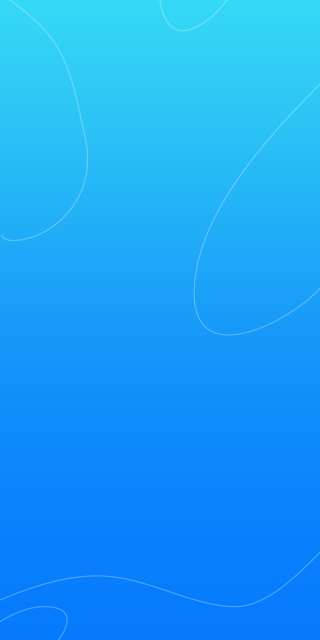
Give the GLSL for this background, as a WebGL 2 fragment shader.

```glsl
#version 300 es
precision highp float;
// Cyan to blue vertical gradient with thin, pale, flowing curves.

uniform vec2 u_resolution;
out vec4 fragColor;

const int STOPS = 7;
const vec3 GRADIENT[STOPS] = vec3[STOPS](   // evenly spaced, top to bottom
    vec3(0.21, 0.85, 0.96), vec3(0.18, 0.777, 0.96), vec3(0.135, 0.693, 0.97),
    vec3(0.092, 0.607, 0.972), vec3(0.058, 0.543, 0.98),
    vec3(0.035, 0.503, 0.985), vec3(0.02, 0.48, 0.99));
const vec3 LINE_COLOR = vec3(1.0);
const float LINE_ALPHA = 0.27;
const float HALF_WIDTH = 0.0019;
const float GRID = 384.0;                   // design units across the canvas
const int SEGMENTS = 20;

vec3 background(float t) {
    float s = clamp(t, 0.0, 1.0) * float(STOPS - 1);
    int i = min(int(s), STOPS - 2);
    return mix(GRADIENT[i], GRADIENT[i + 1], s - float(i));
}

float segmentDistance(vec2 p, vec2 a, vec2 b) {
    vec2 ab = b - a;
    float h = clamp(dot(p - a, ab) / max(dot(ab, ab), 1e-6), 0.0, 1.0);
    return length(p - a - ab * h);
}

// Distance to a cubic Bezier curve, walked as short chords
float curve(vec2 p, vec2 a, vec2 b, vec2 c, vec2 d) {
    float nearest = 1e5;
    vec2 last = a;
    for (int i = 1; i <= SEGMENTS; i++) {
        float t = float(i) / float(SEGMENTS);
        float u = 1.0 - t;
        vec2 next = u*u*u*a + 3.0*u*u*t*b + 3.0*u*t*t*c + t*t*t*d;
        nearest = min(nearest, segmentDistance(p, last, next));
        last = next;
    }
    return nearest;
}

float upperLeftLoop(vec2 p) {
    float d = curve(p, vec2(12, 0), vec2(36, 18), vec2(58, 36), vec2(72, 62));
    d = min(d, curve(p, vec2(72, 62), vec2(88, 92), vec2(94, 130), vec2(102, 164)));
    d = min(d, curve(p, vec2(102, 164), vec2(113, 212), vec2(94, 250), vec2(62, 273)));
    return min(d, curve(p, vec2(62, 273), vec2(42, 287), vec2(6, 295), vec2(2, 282)));
}

float topCup(vec2 p) {
    float d = curve(p, vec2(192, 0), vec2(194, 20), vec2(204, 37), vec2(219, 37));
    return min(d, curve(p, vec2(219, 37), vec2(236, 37), vec2(260, 18), vec2(272, 0)));
}

float rightLoop(vec2 p) {
    float d = curve(p, vec2(384, 101), vec2(310, 175), vec2(233, 265), vec2(233, 352));
    d = min(d, curve(p, vec2(233, 352), vec2(233, 385), vec2(248, 402), vec2(274, 402)));
    return min(d, curve(p, vec2(274, 402), vec2(310, 402), vec2(360, 372), vec2(384, 346)));
}

float bottomWave(vec2 p) {
    float d = curve(p, vec2(0, 720), vec2(40, 703), vec2(80, 691), vec2(117, 691));
    d = min(d, curve(p, vec2(117, 691), vec2(175, 691), vec2(230, 728), vec2(282, 728)));
    return min(d, curve(p, vec2(282, 728), vec2(318, 728), vec2(352, 695), vec2(384, 663)));
}

float cornerHook(vec2 p) {
    float d = curve(p, vec2(0, 746), vec2(20, 734), vec2(36, 728), vec2(54, 728));
    return min(d, curve(p, vec2(54, 728), vec2(80, 728), vec2(90, 741), vec2(70, 768)));
}

void main() {
    vec2 uv = gl_FragCoord.xy / u_resolution;
    vec2 p = vec2(uv.x, 2.0 * (1.0 - uv.y)) * GRID;   // y runs down from the top

    float d = min(upperLeftLoop(p), topCup(p));
    d = min(d, min(rightLoop(p), min(bottomWave(p), cornerHook(p)))) / GRID;

    // Soft edge about one pixel wide
    float edge = 0.6 / u_resolution.x;
    float line = 1.0 - smoothstep(HALF_WIDTH - edge, HALF_WIDTH + edge, d);

    vec3 color = mix(background(1.0 - uv.y), LINE_COLOR, line * LINE_ALPHA);
    fragColor = vec4(color, 1.0);
}
```
